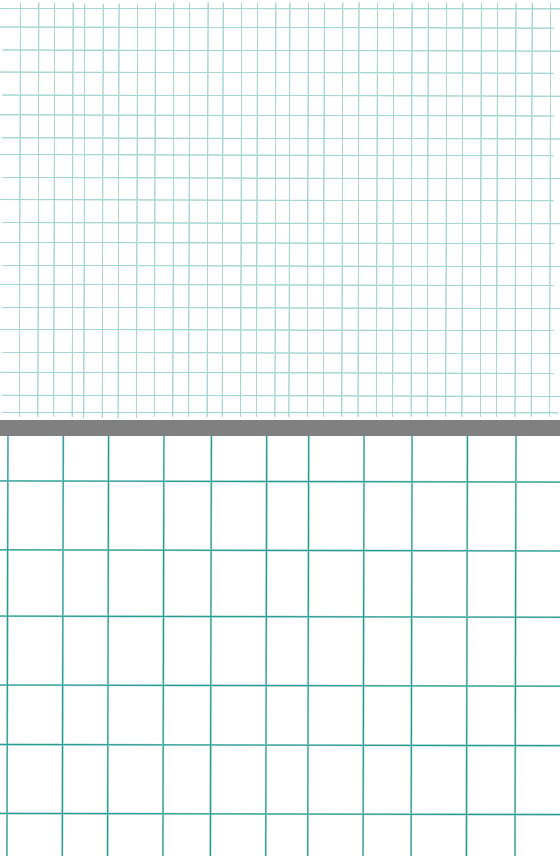
Top, the full canvas; bottom, a detail of the centre.
This pattern is drawn by a Shadertoy shader. Its source:

```glsl
const vec2 SHEET = vec2(768.0, 576.0);   // sheet units
const vec3 PAPER = vec3(1.0);
const vec3 INK = vec3(0.16, 0.61, 0.57);
const float LINE_WIDTH = 0.7;
const int COLUMN_PAIRS = 16;
const int ROW_PAIRS = 11;

// Box-filtered coverage of a band centred on zero
float bandCoverage(float dist, float width, float blur) {
    return clamp(0.5 * (blur + width) - abs(dist), 0.0, min(blur, width)) / blur;
}

// Thin line limited to a span along its length
float stroke(float across, float along, vec2 span, float blur) {
    float ends = bandCoverage(along - 0.5 * (span.x + span.y), span.y - span.x, blur);
    return bandCoverage(across, LINE_WIDTH, blur) * ends;
}

// Left line of a column pair, with uneven hand-ruled spacing
float columnStart(float i) {
    float drift = -5.7 * step(2.0, i) + 2.8 * step(4.0, i)
                - 1.0 * step(6.0, i) - 2.5 * step(8.0, i);
    return 28.0 + 47.0 * i + drift + 0.5 * max(i - 8.5, 0.0);
}

// Upper line of a row pair: spacing cycles in groups of three
float rowStart(float j) {
    float group = floor((j + 0.5) / 3.0);
    float m = j - 3.0 * group;
    float slip = abs(group - 1.0) < 0.5 ? -1.5 : 0.0;
    return 37.0 + 176.5 * group + slip + 61.8 * m - 1.55 * m * (m - 1.0);
}

float columns(vec2 p, float blur) {
    float ink = 0.0;
    float lean = -1.4 * p.y / SHEET.y;
    for (int n = 0; n < COLUMN_PAIRS; n++) {
        float i = float(n);
        float x = columnStart(i) + lean;
        float lowered = 1.6 * step(2.0, i) * (1.0 - step(4.0, i));
        vec2 span = vec2(3.3, 571.8) + lowered;
        ink = max(ink, stroke(p.x - x, p.y, span, blur));
        ink = max(ink, stroke(p.x - x - 25.3, p.y, span, blur));
    }
    return ink;
}

float rows(vec2 p, float blur) {
    float ink = 0.0;
    for (int n = 0; n < ROW_PAIRS; n++) {
        bool border = n == 0 || n == ROW_PAIRS - 1;
        float tilt = border ? 0.4 : 1.6;
        float y = rowStart(float(n) - 1.0) + tilt * p.x / SHEET.x;
        y -= border ? 0.7 : 0.0;
        // Alternate lines start and stop at staggered margins
        vec2 upperSpan = n == ROW_PAIRS - 1 ? vec2(3.0, 766.0) : vec2(-4.0, 759.5);
        vec2 lowerSpan = vec2(n == 0 ? -4.0 : 3.0, 772.0);
        ink = max(ink, stroke(p.y - y, p.x, upperSpan, blur));
        ink = max(ink, stroke(p.y - y - 31.5, p.x, lowerSpan, blur));
    }
    return ink;
}

void mainImage(out vec4 fragColor, in vec2 fragCoord) {
    vec2 uv = fragCoord / iResolution.xy;
    vec2 p = vec2(uv.x, 1.0 - uv.y) * SHEET;   // y runs down the sheet
    float blur = 1.25 * SHEET.y / iResolution.y;
    float ink = max(columns(p, blur), rows(p, blur));
    fragColor = vec4(mix(PAPER, INK, ink), 1.0);
}
```
